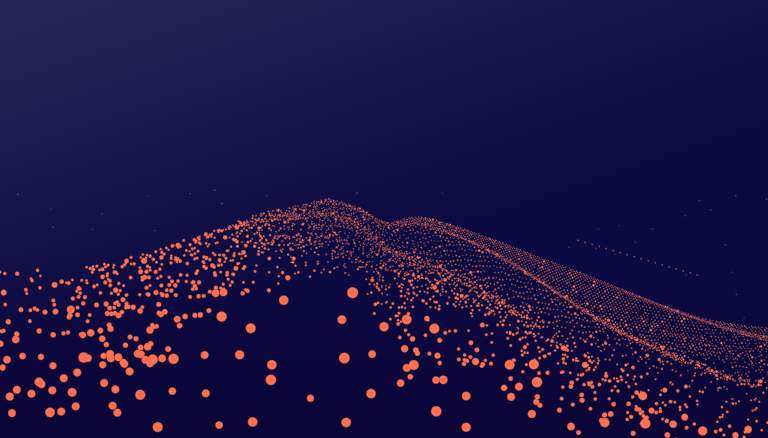
This background is drawn by a WebGL 1 fragment shader. Its source:

```glsl
precision highp float;
// Rolling hills made of coral dots under a dark indigo sky.
uniform vec2 u_resolution;

#define ROWS 64
#define STEP_X 0.008
#define SLANT 0.37
#define COVERAGE 0.27
#define MAX_RADIUS 0.0091
#define SOFTNESS 1.3
#define CORAL vec3(1.0, 0.44, 0.31)
#define SKY_DEEP vec3(0.047, 0.04, 0.26)
#define SKY_PALE vec3(0.155, 0.15, 0.335)

vec2 hash2(vec2 p) {
  vec3 q = fract(p.xyx * vec3(0.1031, 0.1030, 0.0973));
  q += dot(q, q.yzx + 33.33);
  return fract((q.xx + q.yz) * q.zy);
}

float bump(float x, float center, float width) {
  float d = (x - center) / width;
  return exp(-d * d);
}

// Upper outline of the hills.
float ridge(float x) {
  return 0.385 + 0.145 * smoothstep(0.15, 0.72, x)
    - 0.28 * smoothstep(0.78, 1.8, x)
    + 0.012 * bump(x, 0.75, 0.04) - 0.03 * bump(x, 0.88, 0.05);
}

// Lower edge of the dense dots, arching over the dark hollow.
float hollow(float x) {
  return 0.05 + 0.32 * smoothstep(0.14, 0.62, x)
    - 0.24 * smoothstep(0.8, 0.96, x) - 0.16 * smoothstep(1.05, 1.4, x);
}

// Antialiased disc.
float disc(vec2 offset, float radius, float pixel) {
  return clamp((radius - length(offset)) / (SOFTNESS * pixel) + 0.5, 0.0, 1.0);
}

// One dot of the hill mesh: row number and column relative to this point.
float meshDot(vec2 p, float side, float row, float pixel) {
  float shift = row * SLANT;
  float column = floor(p.x / STEP_X - shift) + side;
  vec2 rnd = hash2(vec2(column + 117.0, row + 3.0));
  vec2 pick = hash2(vec2(row + 91.0, column + 145.0));
  float t = (row + 0.5) / float(ROWS);
  float x = (column + shift + 0.5) * STEP_X;
  float loose = 1.0 - smoothstep(0.75, 1.15, x);
  float near = 1.0 - smoothstep(0.3, 0.8, x);
  x += (rnd.x - 0.5) * STEP_X * mix(0.7 * t, 0.7, loose);

  // Fold the rows into waves between ridge and hollow.
  float top = ridge(x);
  float thickness = top - hollow(x);
  float wave = sin(16.0 * t - 11.0 * x + 10.0) + 0.5 * sin(29.0 * t - 17.0 * x);
  float y = top - thickness * pow(t, mix(1.35, 1.05, near));
  y += wave * (0.002 + 0.015 * smoothstep(0.0, 0.25, t) * (1.0 - 0.6 * loose));
  y += (rnd.y - 0.5) * (0.05 * t * t + loose * (0.005 + 0.03 * t));

  // Dots grow towards the viewer and thin out as they grow.
  float depth = max(top - y, 0.0);
  float radius = 0.0013 + near * (0.0024 + 0.014 * depth) + 0.05 * depth * depth;
  radius *= mix(0.7, 1.2, pick.x) + 0.9 * pow(pick.x, 12.0);
  radius = min(radius, MAX_RADIUS);
  float cell = STEP_X * thickness / float(ROWS);
  float share = COVERAGE * mix(0.4, 1.0, smoothstep(0.1, 0.32, x))
    * mix(1.0, 0.6, smoothstep(1.3, 1.7, x)) * mix(1.0, 0.5, t * (1.0 - near));
  float keep = step(pick.y, share * cell / (3.14 * radius * radius));
  return keep * disc(p - vec2(x, y), radius, pixel)
    * mix(0.75, 1.0, smoothstep(0.001, 0.003, radius));
}

// Jittered dots on a square grid, each kept inside its cell.
float scatter(vec2 p, float size, float radius, float keep, float pixel) {
  vec2 id = floor(p / size);
  vec2 rnd = hash2(id + 7.0);
  vec2 pick = hash2(id.yx + 61.0);
  vec2 center = (id + 0.5 + (rnd - 0.5) * (1.0 - 2.2 * radius / size)) * size;
  float top = ridge(center.x);
  float isGround = step(center.y, max(hollow(center.x) - 0.015, top - 0.2));
  float isAir = step(top + 0.01, center.y) * step(center.y, 0.57);
  float zone = radius > 0.005 ? isGround : isAir;
  return zone * step(pick.x, keep)
    * disc(p - center, radius * mix(0.65, 1.0, pick.y), pixel);
}

// Thin trail of dots descending on the right.
float trail(vec2 p, float pixel) {
  float x = (floor(p.x / 0.016) + 0.5) * 0.016;
  float inside = step(1.315, x) * step(x, 1.6);
  return inside * disc(p - vec2(x, 0.452 - 0.29 * (x - 1.317)), 0.0016, pixel);
}

void main() {
  float pixel = 1.0 / u_resolution.y;
  vec2 p = gl_FragCoord.xy * pixel;

  // Sky, palest in the upper left corner.
  vec3 color = mix(SKY_DEEP, SKY_PALE, smoothstep(0.08, 1.1, p.y - 0.33 * p.x));
  color *= mix(vec3(0.95, 0.5, 0.84), vec3(1.0), smoothstep(0.0, 0.45, p.y));

  // Hill mesh.
  float ink = 0.0;
  for (int row = 0; row < ROWS; row++) {
    for (int side = -1; side <= 1; side++) {
      ink = max(ink, meshDot(p, float(side), float(row), pixel));
    }
  }

  // Large foreground dots, faint specks and the trail.
  ink = max(ink, scatter(p, 0.075, 0.0125, 0.75, pixel));
  ink = max(ink, 0.4 * scatter(p, 0.045, 0.0018, 0.3, pixel));
  ink = max(ink, 0.7 * trail(p, pixel));
  gl_FragColor = vec4(mix(color, CORAL, ink), 1.0);
}
```
